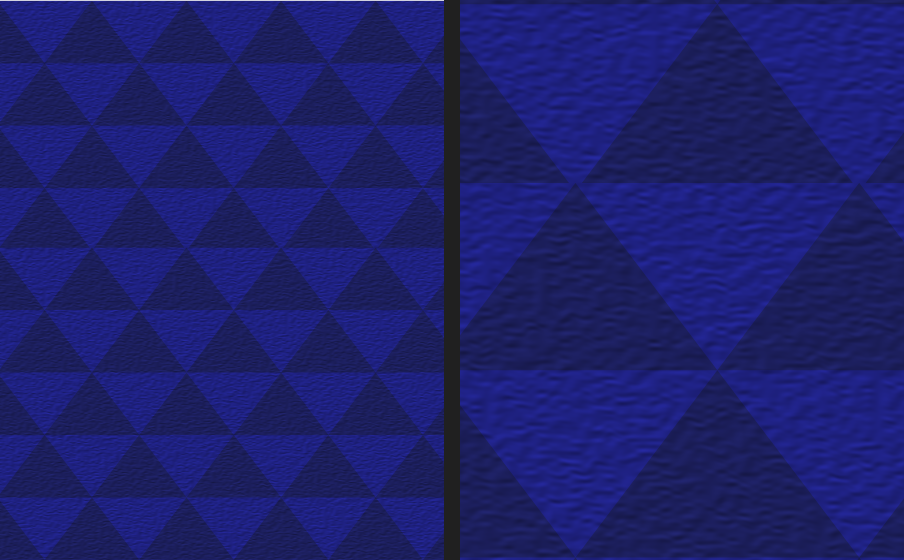
Left: the whole. Right: its middle third, enlarged.
Write a WebGL 1 fragment shader that draws this pattern.

```glsl
#ifdef GL_FRAGMENT_PRECISION_HIGH
precision highp float;
#else
precision mediump float;
#endif
// Rows of dark upright triangles on blue, each row shifted by half a period.
// Folded coordinates give the triangles, with one clipped row at a seam;
// fine embossed noise gives the paper grain, below a thin pale top margin.

uniform vec2 u_resolution;

// Lengths are fractions of the canvas height, measured from the top left.
#define PERIOD 0.1689
#define ROW_HEIGHT 0.1115
#define FIRST_APEX vec2(0.1641, 0.0013)
#define SEAM_Y 0.4422
#define ROWS_ABOVE_SEAM 4.0
#define LIGHT_BLUE vec3(0.118, 0.128, 0.503)
#define DARK_BLUE vec3(0.108, 0.119, 0.360)
#define MARGIN_COLOR vec3(0.90, 0.90, 0.93)
#define MARGIN_HEIGHT 0.0016
#define GRAIN_FREQ vec2(150.0, 410.0)
#define GRAIN_STRENGTH 0.28
#define SAMPLES 4

float hash(vec2 cell) {
  vec3 q = fract(cell.xyx * vec3(0.1031, 0.1030, 0.0973));
  q += dot(q, q.yzx + 33.33);
  return fract((q.x + q.y) * q.z);
}

float valueNoise(vec2 p) {
  vec2 cell = floor(p);
  vec2 f = fract(p);
  f = f * f * (3.0 - 2.0 * f);
  float low = mix(hash(cell), hash(cell + vec2(1.0, 0.0)), f.x);
  float high = mix(hash(cell + vec2(0.0, 1.0)), hash(cell + 1.0), f.x);
  return mix(low, high, f.y);
}

// 1 inside a dark triangle, 0 outside; y runs downwards.
float darkTriangle(vec2 p) {
  float rowPos = (p.y - FIRST_APEX.y) / ROW_HEIGHT;
  if (p.y > SEAM_Y) rowPos = ROWS_ABOVE_SEAM + (p.y - SEAM_Y) / ROW_HEIGHT;
  float shift = 0.5 * mod(floor(rowPos), 2.0);
  float column = (p.x - FIRST_APEX.x) / PERIOD + shift;
  float fromApex = abs(fract(column + 0.5) - 0.5);
  return step(fromApex, 0.5 * fract(rowPos));
}

// Height of the paper: short horizontal ridges, slightly wavy.
float paperHeight(vec2 p) {
  vec2 g = p * GRAIN_FREQ;
  g.y += valueNoise(p * 130.0);
  return valueNoise(g);
}

// Slope of the paper towards a light above and slightly to the left.
float emboss(vec2 p) {
  vec2 offset = vec2(0.15, 0.5) / GRAIN_FREQ;
  return paperHeight(p + offset) - paperHeight(p - offset);
}

void main() {
  float pixel = 1.0 / u_resolution.y;
  vec2 corner = gl_FragCoord.xy - 0.5;

  // Average subpixel samples to smooth the edges.
  float dark = 0.0;
  for (int j = 0; j < SAMPLES; j++) {
    for (int i = 0; i < SAMPLES; i++) {
      vec2 sub = (vec2(float(i), float(j)) + 0.5) / float(SAMPLES);
      vec2 s = (corner + sub) * pixel;
      dark += darkTriangle(vec2(s.x, 1.0 - s.y));
    }
  }
  dark /= float(SAMPLES * SAMPLES);

  vec2 p = vec2(gl_FragCoord.x, u_resolution.y - gl_FragCoord.y) * pixel;
  vec3 color = mix(LIGHT_BLUE, DARK_BLUE, dark);
  color *= 1.0 + GRAIN_STRENGTH * emboss(p);

  // Pale margin, covering the pixel in proportion to its overlap.
  float margin = clamp((MARGIN_HEIGHT - p.y) / pixel + 0.5, 0.0, 1.0);
  color = mix(color, MARGIN_COLOR, margin);
  gl_FragColor = vec4(color, 1.0);
}
```
